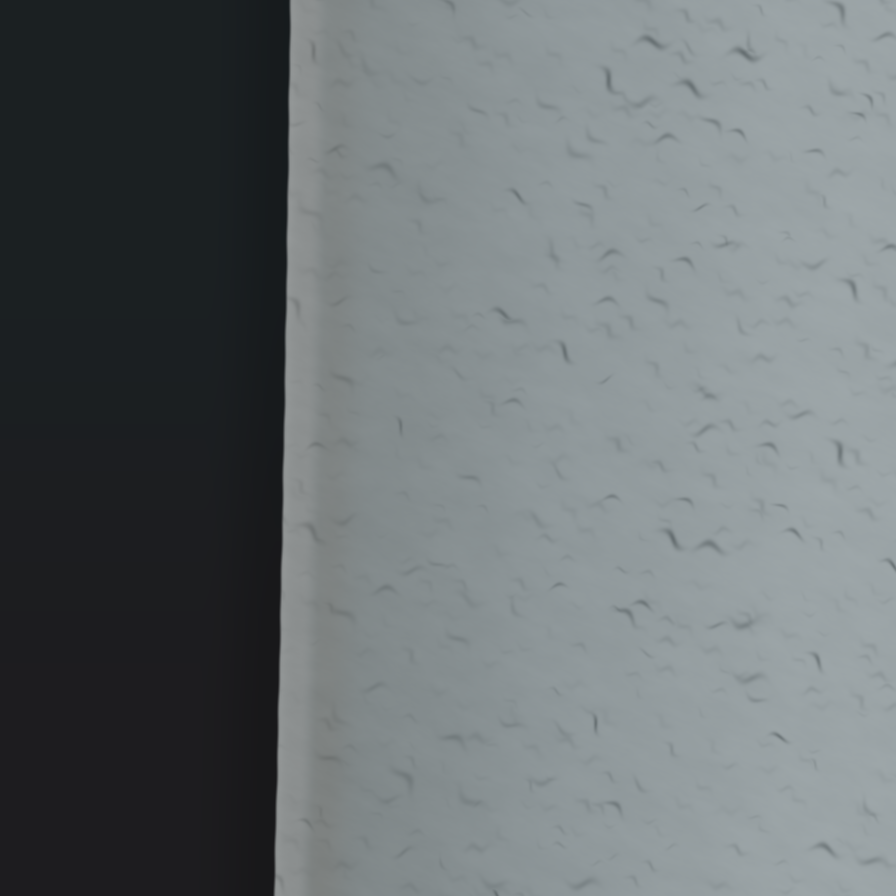
Reproduce this texture procedurally as a WebGL 2 fragment shader.

```glsl
#version 300 es
precision highp float;

#define EDGE_BOTTOM 0.306
#define EDGE_TOP 0.324
#define EDGE_SOFTNESS 0.0022
#define STRIP_WIDTH 0.036
#define SPECK_TILT -0.42
#define SPECK_GRID 17.0
#define FLECK_GRID 33.0
#define SPECK_DEPTH 0.19
#define FLECK_DEPTH 0.065
#define MOTTLE_DEPTH 0.009

uniform vec2 u_resolution;
out vec4 fragColor;

const vec3 SHADOW_TOP = vec3(0.105, 0.125, 0.135);
const vec3 SHADOW_BOTTOM = vec3(0.112, 0.110, 0.120);
const vec3 WALL_NEAR = vec3(0.505, 0.535, 0.540);
const vec3 WALL_MID = vec3(0.555, 0.590, 0.600);
const vec3 WALL_FAR = vec3(0.610, 0.645, 0.655);
const vec3 STRIP = vec3(0.545, 0.560, 0.560);
const vec3 CREASE = vec3(0.490, 0.502, 0.495);

vec3 hash3(vec2 cell) {
    vec3 p = fract(cell.xyx * vec3(0.1031, 0.1030, 0.0973));
    p += dot(p, p.yxz + 33.33);
    return fract((p.xxy + p.yzz) * p.zyx);
}

vec2 rotate(vec2 p, float angle) {
    float c = cos(angle), s = sin(angle);
    return vec2(c * p.x + s * p.y, c * p.y - s * p.x);
}

// Soft tilted ellipses, at most one per cell
float specks(vec2 uv, float grid, float density, vec2 radius) {
    vec2 p = uv * grid;
    vec2 home = floor(p);
    float cover = 0.0;
    for (int j = -1; j <= 1; j++) {
        for (int i = -1; i <= 1; i++) {
            vec2 cell = home + vec2(i, j);
            vec3 place = hash3(cell + grid);
            vec3 look = hash3(cell + 71.7);
            vec2 d = p - cell - place.xy;
            d = rotate(d, SPECK_TILT + (look.x - 0.5) * 1.1);
            d.y += 0.08 * sin(d.x * 9.0 + look.z * 6.28);
            d /= radius * mix(0.55, 1.25, look.y);
            float shape = exp(-dot(d, d));
            cover = max(cover, shape * step(place.z, density) * mix(0.3, 1.0, look.z * look.z));
        }
    }
    return cover;
}

// Layered sines, each octave turned and bent by the last
float mottle(vec2 p) {
    float sum = 0.0, weight = 0.5;
    for (int i = 0; i < 5; i++) {
        sum += weight * sin(p.x + 1.3 * sin(p.y * 0.8)) * cos(p.y + 0.9 * sin(p.x * 0.7));
        p = rotate(p, 0.9) * 1.8 + 2.1;
        weight *= 0.65;
    }
    return sum;
}

void main() {
    vec2 uv = gl_FragCoord.xy / u_resolution;
    float edge = mix(EDGE_BOTTOM, EDGE_TOP, uv.y) + 0.007 * uv.y * (1.0 - uv.y);
    edge += 0.0005 * sin(uv.y * 83.0) * sin(uv.y * 37.0);
    float along = uv.x - edge;

    // Wall brightening away from the corner
    vec3 wall = mix(WALL_NEAR, WALL_MID, smoothstep(0.04, 0.34, along));
    wall = mix(wall, WALL_FAR, smoothstep(0.22, 0.66, along));
    wall += 0.018 * (uv.y - 0.5) * (1.0 - smoothstep(0.1, 0.6, along));

    // Crease and the pale strip beside the edge
    float crease = exp(-pow((along - STRIP_WIDTH - 0.016) / 0.026, 2.0));
    wall = mix(wall, CREASE, crease * mix(0.85, 0.4, uv.y));
    float strip = 1.0 - smoothstep(STRIP_WIDTH - 0.012, STRIP_WIDTH + 0.008, along);
    wall = mix(wall, STRIP, strip);
    wall += 0.025 * exp(-abs(along - 0.004) / 0.006);

    // Uneven plaster, stretched along the tilt
    vec2 grain = rotate(uv, SPECK_TILT) * vec2(24.0, 58.0);
    wall += MOTTLE_DEPTH * (mottle(grain) + 0.5 * mottle(grain * 3.1));

    // Dark pits, denser and stronger to the right
    float strength = mix(0.5, 1.0, smoothstep(0.05, 0.5, along));
    float pits = specks(uv, SPECK_GRID, 0.55, vec2(0.22, 0.065));
    float flecks = specks(uv, FLECK_GRID, 0.6, vec2(0.36, 0.12));
    wall -= strength * (SPECK_DEPTH * pits + FLECK_DEPTH * flecks);

    // Shadowed side, deepest next to the edge
    vec3 shadow = mix(SHADOW_BOTTOM, SHADOW_TOP, smoothstep(0.2, 0.75, uv.y));
    shadow *= 1.0 - 0.16 * smoothstep(-0.09, -0.005, along);

    float softness = max(EDGE_SOFTNESS, 0.75 / u_resolution.x);
    vec3 color = mix(shadow, wall, smoothstep(-softness, softness, along));
    fragColor = vec4(color, 1.0);
}
```
